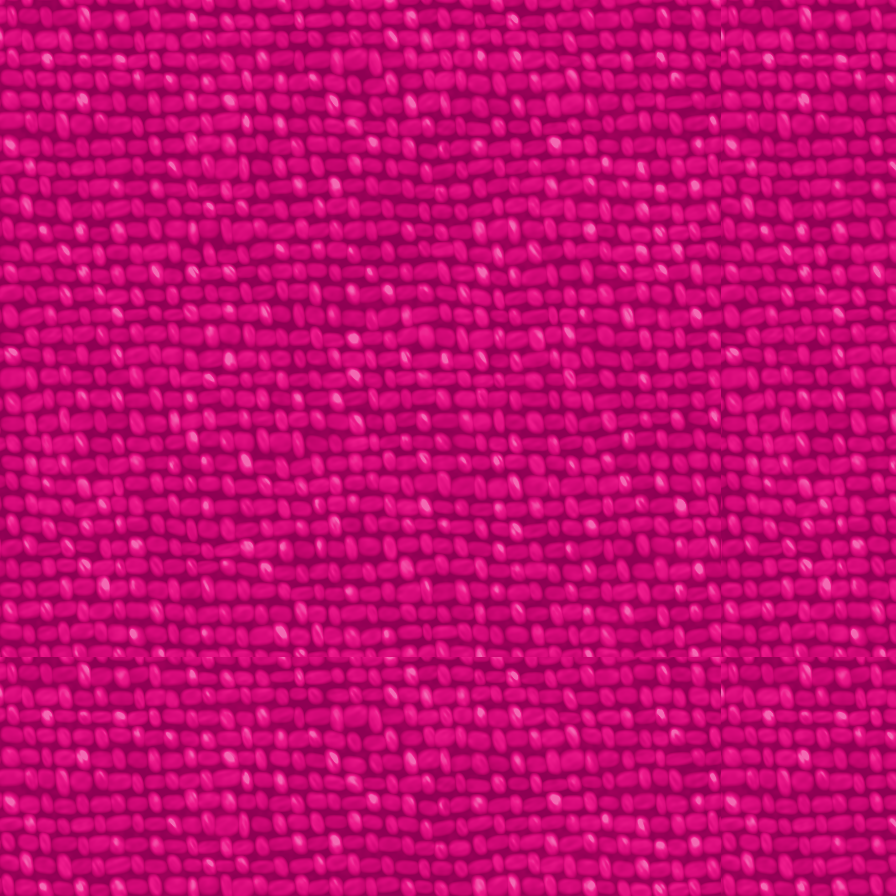
Give the GLSL for this texture, as a Shadertoy shader.

```glsl
// Coarse pink plain-weave cloth: upright warp knots alternate with flat weft floats.
// Each thread crossing is a soft dome with jitter, fibres and glints; the swatch
// is tiled with visible seams, and the resulting tone picks a colour from a ramp.

const vec2 TILE_SIZE = vec2(0.805, 0.733);   // swatch size in canvas units
const vec2 THREADS = vec2(40.0, 31.0);       // warp and weft threads per swatch
const vec2 THREAD_SHIFT = vec2(0.15, 0.40);  // offset of the first crossing
const vec2 KNOT_RADIUS = vec2(0.47, 0.58);   // in thread spacings
const vec2 WEFT_RADIUS = vec2(0.74, 0.43);
const float KNOT_TONE = 3.5;
const float WEFT_TONE = 2.75;
const float HOLE_TONE = 0.15;
const float WOBBLE = 0.40;                   // slow bending of the threads
const float JITTER = 0.16;                   // shift of single crossings
const float SIZE_VARIATION = 0.24;
const float FIBRE_CONTRAST = 1.1;
const float GLINT = 2.4;

const int RAMP_LAST = 5;
const vec3 RAMP[6] = vec3[6](
    vec3(0.57, 0.00, 0.33),   // gap
    vec3(0.69, 0.01, 0.38),   // shade
    vec3(0.77, 0.02, 0.43),   // body
    vec3(0.85, 0.04, 0.48),   // lit body
    vec3(0.93, 0.10, 0.54),   // crest
    vec3(0.95, 0.40, 0.69));  // glint

float hash(vec2 p) {
    vec3 q = fract(vec3(p.xyx) * 0.1031);
    q += dot(q, q.yzx + 33.33);
    return fract((q.x + q.y) * q.z);
}

float noise(vec2 p) {
    vec2 cell = floor(p);
    vec2 f = fract(p);
    f = f * f * (3.0 - 2.0 * f);
    float low = mix(hash(cell), hash(cell + vec2(1, 0)), f.x);
    float high = mix(hash(cell + vec2(0, 1)), hash(cell + vec2(1, 1)), f.x);
    return mix(low, high, f.y);
}

// Tone of one crossing at offset d from its centre; y points down.
float crossingTone(vec2 d, vec2 cell, bool isKnot) {
    float seed = hash(cell + 11.7);
    float other = hash(cell + 53.1);
    vec2 radius = isKnot ? KNOT_RADIUS : WEFT_RADIUS;
    radius *= 1.0 + SIZE_VARIATION * (vec2(seed, other) - 0.5);

    // Knots lean, floats tilt slightly
    if (isKnot) d.x -= 0.20 * d.y;
    else d.y += 0.24 * (seed - 0.5) * d.x;

    vec2 e = abs(d / radius);
    float dome = 1.0 - pow(e.x, isKnot ? 2.2 : 3.0) - pow(e.y, 2.2);
    float body = smoothstep(0.0, 0.8, dome);

    // Fibres run diagonally over knots and lengthwise along floats
    vec2 fibreUv = isKnot ? vec2(5.0 * d.x - 3.0 * d.y, 1.5 * (d.x + d.y))
                          : vec2(1.8 * d.x, 5.0 * d.y + 1.2 * d.x);
    float fibre = noise(fibreUv + 17.0 * cell) - 0.5;

    float tone = (isKnot ? KNOT_TONE : WEFT_TONE) + 0.9 * (other - 0.5);
    tone += FIBRE_CONTRAST * fibre - 0.9 * d.y;

    // Small glint near the top of some knots
    if (isKnot) {
        vec2 g = d - vec2(0.24 * (other - 0.5), -0.12);
        tone += GLINT * seed * seed * exp(-16.0 * dot(g, g)) * (0.8 + fibre);
    }
    return mix(HOLE_TONE, tone, body);
}

// Strongest of the nearby crossings
float weaveTone(vec2 p) {
    float tone = HOLE_TONE;
    for (int y = -1; y <= 1; y++) {
        for (int x = -1; x <= 1; x++) {
            vec2 cell = floor(p) + vec2(x, y);
            vec2 offset = vec2(hash(cell), hash(cell + 31.3)) - 0.5;
            bool isKnot = mod(cell.x + cell.y, 2.0) < 0.5;
            vec2 d = p - cell - 0.5 - JITTER * offset;
            tone = max(tone, crossingTone(d, cell, isKnot));
        }
    }
    return tone;
}

vec3 rampColor(float tone) {
    float t = clamp(tone, 0.0, float(RAMP_LAST));
    int i = min(int(t), RAMP_LAST - 1);
    return mix(RAMP[i], RAMP[i + 1], t - float(i));
}

void mainImage(out vec4 fragColor, in vec2 fragCoord) {
    vec2 uv = fragCoord / iResolution.xy;

    // Swatches are laid from the top left corner
    vec2 p = fract(vec2(uv.x, 1.0 - uv.y) / TILE_SIZE) * THREADS - THREAD_SHIFT;

    // Uneven threads
    vec2 bend = vec2(noise(p * vec2(0.7, 0.2)), noise(p * vec2(0.25, 0.6) + 40.0));
    float tone = weaveTone(p + WOBBLE * (bend - 0.5));

    // Broad patches and fine fuzz
    tone += 0.5 * (noise(p * 0.35 + 71.0) - 0.5);
    tone += 0.5 * (noise(p * vec2(3.5, 4.0) + 90.0) - 0.5);

    fragColor = vec4(rampColor(tone), 1.0);
}
```
